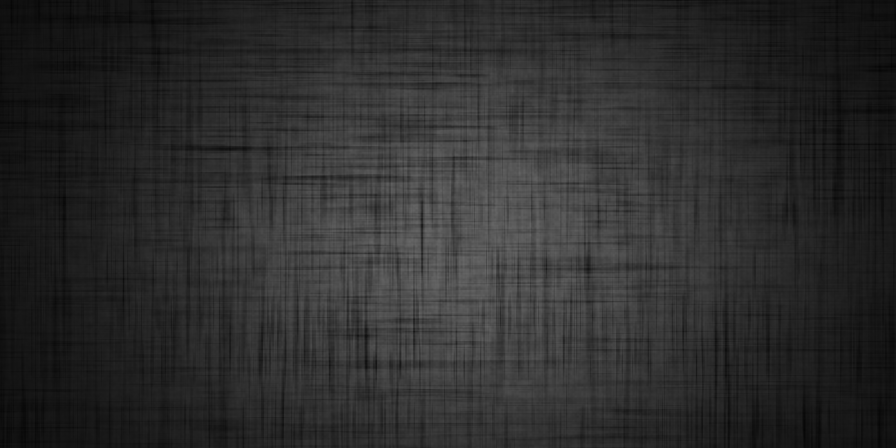
Reproduce this texture procedurally as a Shadertoy shader.

```glsl
// Dark woven cloth with crossing scratched threads under a soft central glow.

float hash(vec2 cell) {
    vec3 h = fract(vec3(cell.xyx) * 0.1031);
    h += dot(h, h.yzx + 33.33);
    return fract((h.x + h.y) * h.z);
}

float valueNoise(vec2 p) {
    vec2 cell = floor(p);
    vec2 f = fract(p);
    f = f * f * (3.0 - 2.0 * f);
    float low = mix(hash(cell), hash(cell + vec2(1, 0)), f.x);
    float high = mix(hash(cell + vec2(0, 1)), hash(cell + vec2(1, 1)), f.x);
    return mix(low, high, f.y);
}

// Streaks running along y: positive is pale fibre, negative is a dark gap.
float threads(vec2 p, float seed) {
    float sum = 0.0;
    float across = 95.0;
    float along = 2.6;
    for (int i = 0; i < 4; i++) {
        float n = valueNoise(p * vec2(across, along) + seed);
        sum += 0.10 * (n - 0.5) - 0.27 * smoothstep(0.62, 1.0, n);
        across *= 1.33;
        along *= 1.5;
        seed += 37.7;
    }
    return sum;
}

// Broad patches where one thread direction is worn more than the other.
float wear(vec2 p, float seed) {
    return 0.65 + 0.7 * valueNoise(p * 5.0 + seed);
}

void mainImage(out vec4 fragColor, in vec2 fragCoord) {
    vec2 p = fragCoord / iResolution.y;
    float aspect = iResolution.x / iResolution.y;

    // Glow, slightly right of and below the centre
    vec2 d = (p - vec2(0.52 * aspect, 0.47)) * vec2(2.0 / aspect, 1.3);
    float shade = 0.045 + 0.285 * exp(-2.0 * dot(d, d));

    // Horizontal threads dominate above, vertical ones below and at the sides
    float upper = smoothstep(0.25, 0.85, p.y);
    float side = smoothstep(0.45, 0.95, abs(d.x));
    float vertical = threads(p, 11.3) * wear(p, 5.0)
                   * mix(1.1, 0.6, upper * (1.0 - side));
    float horizontal = threads(p.yx, 191.7) * wear(p, 71.0)
                     * mix(0.65, 1.15, upper);

    // Mottled patches and fine grain
    float mottle = valueNoise(p * 30.0) + valueNoise(p * 70.0 + 19.0) - 1.0;
    float grain = valueNoise(p * 200.0 + 53.0) - 0.5;

    float cloth = 1.17 + vertical + horizontal + 0.11 * mottle + 0.10 * grain;
    shade *= max(cloth, 0.25);
    fragColor = vec4(vec3(shade), 1.0);
}
```
